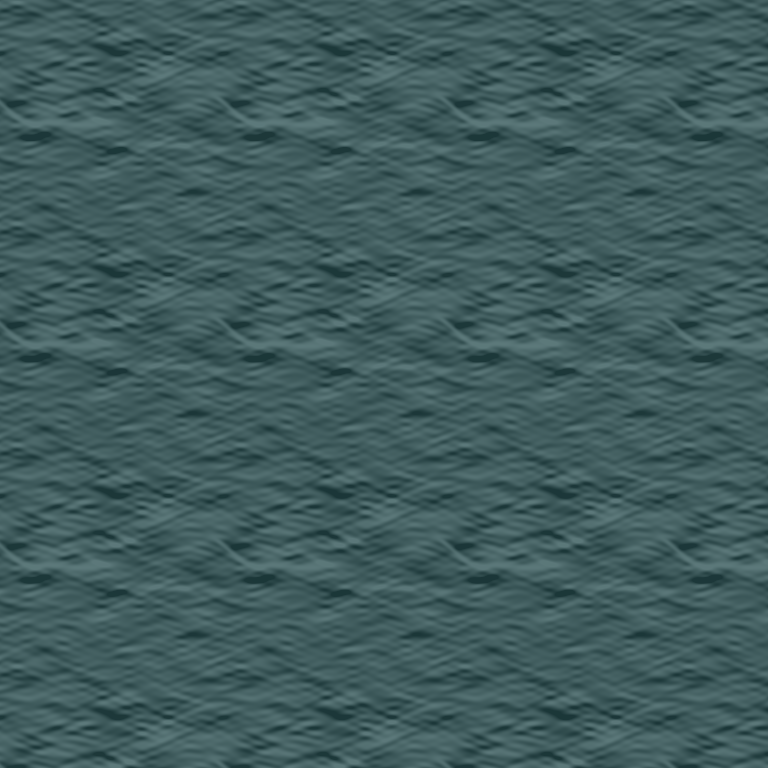
Reproduce this texture procedurally as a Shadertoy shader.

```glsl
// Tiled teal water surface: short crossing ripples with a few crests and troughs per tile.

const float TAU = 6.28319;
const vec2 REPEATS = vec2(3.43, 3.47);          // tiles across and down
const vec3 WATER_COLOR = vec3(0.250, 0.360, 0.366);
const vec3 SHADE_STEP = vec3(0.050, 0.051, 0.051); // colour change per unit of height
const int RIPPLE_COUNT = 80;
const vec2 RIPPLE_FREQ = vec2(3.0, 30.0);       // lowest and highest vertical cycles per tile
const vec2 RIPPLE_SPREAD = vec2(2.5, 0.36);     // horizontal frequency: base, share of vertical
const float RIPPLE_FALLOFF = 0.22;
const float RIPPLE_HEIGHT = 0.92;
const float WARP = 0.004;
const float CREST_WIDTH = 0.017;
const float CREST_HEIGHT = 2.3;
const float STRIPE_FREQ = 24.0;
const vec2 PATCH_CENTER = vec2(0.87, 0.40);
const vec2 PATCH_RADIUS = vec2(0.11, 0.085);

// Swells inside one tile: centre x, y (downwards) and radius x, y
const int SWELL_COUNT = 12;
const vec4 SWELLS[SWELL_COUNT] = vec4[](
    vec4(0.47, 0.215, 0.09, 0.030), vec4(0.53, 0.305, 0.13, 0.020),
    vec4(0.08, 0.475, 0.08, 0.034), vec4(0.00, 0.61, 0.22, 0.022),
    vec4(0.25, 0.36, 0.12, 0.08),   vec4(0.85, 0.40, 0.11, 0.09),
    vec4(0.90, 0.79, 0.11, 0.030),  vec4(0.50, 0.69, 0.16, 0.020),
    vec4(0.63, 0.235, 0.07, 0.016), vec4(0.55, 0.655, 0.25, 0.014),
    vec4(0.68, 0.48, 0.11, 0.024),  vec4(0.55, 0.43, 0.12, 0.016));
// Slope and height of each swell
const vec2 SWELL_SHAPE[SWELL_COUNT] = vec2[](
    vec2(0.25, -2.6), vec2(-0.06, -1.5), vec2(0.25, -2.3), vec2(0.0, -1.8),
    vec2(-0.1, 0.9), vec2(0.0, 0.8), vec2(0.25, 1.2), vec2(-0.05, -1.1),
    vec2(-0.30, 1.2), vec2(0.03, 1.2), vec2(0.25, -1.2), vec2(-0.22, 0.9));

float hash(float n) {
    return fract(sin(n * 12.9898) * 43758.5);
}

// Shortest offset between two points of the repeating tile
vec2 wrapOffset(vec2 p, vec2 center) {
    return fract(p - center + 0.5) - 0.5;
}

float softSpot(vec2 offset, vec2 radius) {
    vec2 d = offset / radius;
    return exp(-dot(d, d));
}

// Layered sines with whole-number frequencies, so the tile joins without seams
float ripples(vec2 p) {
    p.y += WARP * sin(TAU * (2.0 * p.x + p.y));
    p.x += 2.0 * WARP * sin(TAU * (3.0 * p.y + p.x) + 0.7);
    float total = 0.0;
    float power = 0.0;
    for (int i = 0; i < RIPPLE_COUNT; i++) {
        float n = float(i) + 1.0;
        float side = i % 2 == 0 ? 1.0 : -1.0; // alternate the slant to form chevrons
        float fy = floor(mix(RIPPLE_FREQ.x, RIPPLE_FREQ.y, (n - hash(n)) / float(RIPPLE_COUNT)));
        float fx = side * round(hash(n + 31.7) * (RIPPLE_SPREAD.x + RIPPLE_SPREAD.y * fy));
        float amplitude = pow(fy, -RIPPLE_FALLOFF);
        total += amplitude * sin(TAU * (dot(vec2(fx, fy), p) + hash(n + 211.3)));
        power += 0.5 * amplitude * amplitude;
    }
    return total * inversesqrt(power);
}

float swells(vec2 p) {
    float total = 0.0;
    for (int i = 0; i < SWELL_COUNT; i++) {
        vec2 d = wrapOffset(p, SWELLS[i].xy);
        d.y -= SWELL_SHAPE[i].x * d.x;
        total += SWELL_SHAPE[i].y * softSpot(d, SWELLS[i].zw);
    }
    return total;
}

// Bright line that drops steeply, then runs out level
float crest(vec2 p) {
    vec2 d = wrapOffset(p, vec2(0.26, 0.50));
    float along = d.x + 0.30;
    float curve = -0.07 + 0.13 * smoothstep(-0.03, 0.19, along) + 0.005 * sin(TAU * 3.0 * along);
    float across = (d.y - curve) / CREST_WIDTH;
    return exp(-across * across) * smoothstep(-0.06, 0.03, along) * (1.0 - smoothstep(0.42, 0.68, along));
}

void mainImage(out vec4 fragColor, in vec2 fragCoord) {
    vec2 uv = fragCoord / iResolution.xy;
    vec2 p = vec2(uv.x, 1.0 - uv.y) * REPEATS;

    // Ripples are rough around the crest, calm between rows, and broken into gusts
    float gusts = sin(TAU * (2.0 * p.x + 3.0 * p.y)) + sin(TAU * (3.0 * p.x - 4.0 * p.y) + 2.0);
    float roughness = 1.0 + 0.14 * cos(TAU * (p.y - 0.42)) + 0.16 * gusts;
    vec2 patchOffset = wrapOffset(p, PATCH_CENTER);
    float patchMask = softSpot(patchOffset, PATCH_RADIUS);
    float crestLine = crest(p);
    float height = RIPPLE_HEIGHT * roughness * ripples(p);
    height *= (1.0 - 0.6 * patchMask) * (1.0 - 0.7 * crestLine);

    // Swells, the crest line and a round patch of level stripes
    height += 0.85 * swells(p) + CREST_HEIGHT * crestLine;
    height += 0.8 * patchMask * sin(TAU * STRIPE_FREQ * patchOffset.y);

    // Deeper troughs, softer peaks
    height = clamp(height, -2.5, 2.5);
    height -= 0.06 * (height * height - 1.0);

    // Faint drift across the whole surface
    height += 0.06 * sin(TAU * (0.7 * uv.x + 1.1 * uv.y) + 0.5);

    fragColor = vec4(WATER_COLOR + SHADE_STEP * height, 1.0);
}
```
